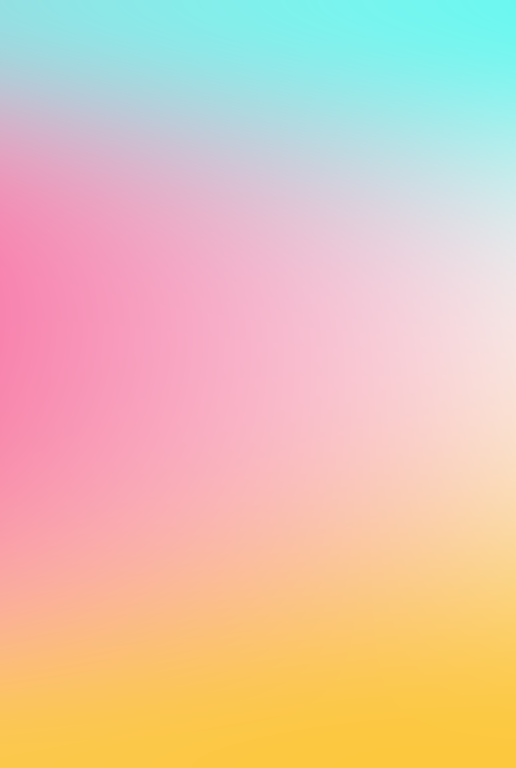
A Shadertoy shader for this background:

```glsl
// A soft mesh gradient: a pink to pale blush band runs across the middle,
// with cyan falling from the top and amber rising from the bottom.
// Each wash is a Gaussian whose reach varies across x and per colour channel.

#define PINK vec3(0.97, 0.50, 0.68)
#define BLUSH vec3(0.98, 0.90, 0.92)
#define CYAN vec3(0.42, 0.97, 0.94)
#define AMBER vec3(0.99, 0.785, 0.24)
#define CYAN_LEFT_STRENGTH vec3(0.71, 0.80, 0.80)
#define AMBER_LEFT_STRENGTH vec3(1.0, 1.0, 0.84)

// Per-channel weight of a wash at a distance from its edge
vec3 washWeight(float distanceToEdge, vec3 reach) {
    vec3 d = distanceToEdge / reach;
    return exp(-d * d);
}

// Reach that bends smoothly through left, centre and right values
float bentReach(float left, float slope, float bend, float x) {
    return left + slope * x - bend * x * x;
}

void mainImage(out vec4 fragColor, in vec2 fragCoord) {
    vec2 uv = fragCoord / iResolution.xy;

    // Horizontal base band
    vec3 color = mix(PINK, BLUSH, uv.x);

    // Amber from below: green spreads farther, giving a peach transition
    float amberBlue = bentReach(0.17, 0.19, 0.03, uv.x);
    float amberGreen = 0.32 + 0.03 * uv.x;
    vec3 amberReach = vec3(amberGreen, amberGreen, amberBlue);
    vec3 amberStrength = mix(AMBER_LEFT_STRENGTH, vec3(1.0), min(2.0 * uv.x, 1.0));
    amberStrength = mix(AMBER_LEFT_STRENGTH, vec3(1.0), smoothstep(-0.3, 0.8, uv.x));
    color = mix(color, AMBER, amberStrength * washWeight(uv.y, amberReach));

    // Cyan from above: strongest and deepest at the right
    float cyanRed = bentReach(0.16, 0.13, 0.06, uv.x);
    float cyanRest = 0.20 + 0.03 * uv.x;
    vec3 cyanReach = vec3(cyanRed, cyanRest, cyanRest);
    vec3 cyanStrength = mix(CYAN_LEFT_STRENGTH, vec3(1.0), uv.x);
    color = mix(color, CYAN, cyanStrength * washWeight(1.0 - uv.y, cyanReach));

    fragColor = vec4(color, 1.0);
}
```
